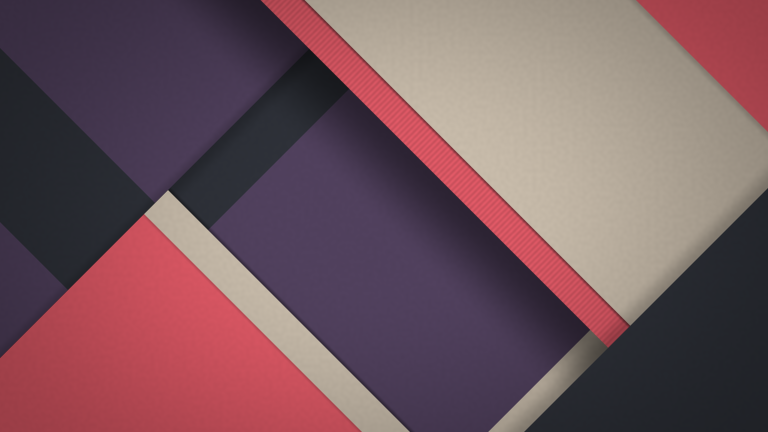
Write a Shadertoy shader that draws this background.

```glsl
const vec3 PLUM  = vec3(0.315, 0.252, 0.365);
const vec3 SLATE = vec3(0.180, 0.192, 0.222);
const vec3 SAND  = vec3(0.780, 0.732, 0.665);
const vec3 CORAL = vec3(0.880, 0.350, 0.400);

// Panel borders along the falling (U) and rising (V) diagonals
const float RIBBON_U0 = 0.603, RIBBON_U1 = 0.705;
const float CORNER_U  = 1.472;
const float TRIM_U0   = -0.162, TRIM_U1 = -0.051;
const float LEFT_U0   = -0.514, LEFT_U1 = -0.111;
const float LEFT_V    = 0.829;
const float BAR_V     = 1.014;
const float FOOT_V    = 2.130;
const float RIGHT_V   = 2.213;

const float RIB_PERIOD = 0.0140;
const float RIB_DEPTH  = 0.10;
const float GRAIN_SCALE = 95.0;
const float GRAIN_DEPTH = 0.025;
const float VIGNETTE_DEPTH = 0.32;
const vec2  VIGNETTE_SIZE = vec2(1.11, 0.77);

vec2 hashGradient(vec2 cell) {
    float h = fract(sin(dot(cell, vec2(127.1, 311.7))) * 43758.5);
    return vec2(cos(6.2832 * h), sin(6.2832 * h));
}

float gradientNoise(vec2 p) {
    vec2 i = floor(p), f = fract(p);
    vec2 s = f * f * (3.0 - 2.0 * f);
    vec2 e = vec2(1.0, 0.0);
    float a = dot(hashGradient(i), f);
    float b = dot(hashGradient(i + e.xy), f - e.xy);
    float c = dot(hashGradient(i + e.yx), f - e.yx);
    float d = dot(hashGradient(i + e.xx), f - e.xx);
    return mix(mix(a, b, s.x), mix(c, d, s.x), s.y);
}

// Smooth step about zero, one pixel wide
float edge(float d) {
    float w = 1.0 / iResolution.y;
    return smoothstep(-w, w, d);
}

float band(float x, float lo, float hi) {
    return edge(x - lo) * edge(hi - x);
}

// Light left at distance d from a raised edge
float shade(float d, float reach, float strength) {
    return 1.0 - strength * (1.0 - smoothstep(0.0, reach, d));
}

void mainImage(out vec4 fragColor, in vec2 fragCoord) {
    vec2 p = fragCoord / iResolution.y;
    vec2 middle = 0.5 * iResolution.xy / iResolution.y;
    p.x += 8.0 / 9.0 - middle.x;
    float u = p.x + p.y - 1.0;
    float v = p.x - p.y + 1.0;
    float ribbonShade = shade(RIBBON_U0 - u, 0.25, 0.46);

    // Central floor, slate bar and sand foot
    vec3 col = mix(PLUM, SLATE, edge(BAR_V - v));
    col *= shade(v - LEFT_V, 0.06, 0.18);
    col *= shade(u - TRIM_U1, 0.016, 0.35);
    col = mix(col, SAND, edge(v - FOOT_V));
    col *= ribbonShade;

    // Upper left panel with its slate band
    vec3 left = mix(PLUM, SLATE, band(u, LEFT_U0, LEFT_U1));
    left *= ribbonShade * shade(LEFT_V - v, 0.035, 0.15);
    col = mix(col, left, edge(LEFT_V - v));

    // Lower left block and sand trim
    vec3 block = CORAL * shade(TRIM_U0 - u, 0.012, 0.15);
    block = mix(block, SAND, edge(u - TRIM_U0));
    col = mix(col, block, edge(v - LEFT_V) * edge(TRIM_U1 - u) * edge(FOOT_V - v));

    // Ribbed ribbon
    float rib = 0.5 + 0.5 * sin(6.2832 * v / RIB_PERIOD);
    vec3 ribbon = CORAL * (1.0 - RIB_DEPTH * rib);
    ribbon *= shade(RIBBON_U1 - u, 0.012, 0.45);
    col = mix(col, ribbon, edge(u - RIBBON_U0));

    // Large sand panel and coral corner
    vec3 panel = SAND * shade(CORNER_U - u, 0.025, 0.15);
    col = mix(col, panel, edge(u - RIBBON_U1));
    col = mix(col, CORAL, edge(u - CORNER_U));

    // Lower right slate panel
    col *= shade(RIGHT_V - v, 0.07, 0.20);
    col = mix(col, SLATE, edge(v - RIGHT_V));

    // Paper grain and vignette
    col *= 1.0 + GRAIN_DEPTH * gradientNoise(p * GRAIN_SCALE);
    float rim = length((p - vec2(8.0 / 9.0, 0.5)) / VIGNETTE_SIZE);
    col *= 1.0 - VIGNETTE_DEPTH * smoothstep(0.2, 1.1, rim);
    fragColor = vec4(col, 1.0);
}
```
